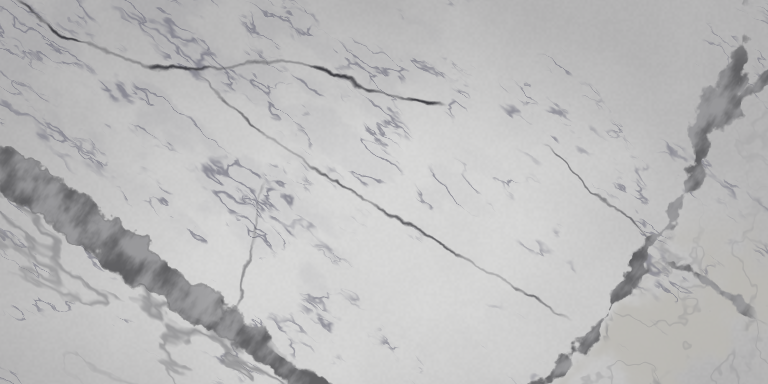
Give the GLSL for this texture, as a Shadertoy shader.

```glsl
// White marble slab with grey bands, brecciated corners, fine slanted streaks and dark cracks.

const vec3 PALE = vec3(0.842, 0.842, 0.840);
const vec3 SHADE = vec3(0.705, 0.703, 0.705);
const vec3 WARM = vec3(0.730, 0.722, 0.700);
const vec3 STREAK = vec3(0.48, 0.48, 0.53);
const vec3 BAND_DARK = vec3(0.36, 0.36, 0.37);
const vec3 BAND_LIGHT = vec3(0.59, 0.59, 0.60);
const vec3 CRACK = vec3(0.24, 0.24, 0.26);
const vec2 GRAIN_DIR = vec2(0.82, -0.57);   // streaks fall to the right
const vec2 GLOW_CENTRE = vec2(0.95, 0.35);
const float LEFT_BAND = 0.467;              // offset across the grain
const float SOFT = 0.005;                   // edge softness

float hash(vec2 p) {
    vec3 h = fract(vec3(p.xyx) * 0.1031);
    h += dot(h, h.yzx + 33.33);
    return fract((h.x + h.y) * h.z);
}

float noise(vec2 p) {
    vec2 i = floor(p), f = fract(p);
    f = f * f * (3.0 - 2.0 * f);
    return mix(mix(hash(i), hash(i + vec2(1, 0)), f.x),
               mix(hash(i + vec2(0, 1)), hash(i + vec2(1, 1)), f.x), f.y);
}

float fbm(vec2 p) {
    float sum = 0.0, amp = 0.533;
    for (int i = 0; i < 4; i++) {
        sum += amp * noise(p);
        p = p * 2.03 + 19.7;
        amp *= 0.5;
    }
    return sum;
}

float line(float d, float width) { return 1.0 - smoothstep(0.0, width, abs(d)); }

float fill(float d) { return smoothstep(-SOFT, SOFT, d); }

float span(float a, float b, float x) {
    return smoothstep(a, a + 0.05, x) * (1.0 - smoothstep(b - 0.05, b, x));
}

void mainImage(out vec4 fragColor, in vec2 fragCoord) {
    vec2 p = fragCoord / iResolution.y;
    p.x += 2.0 - iResolution.x / iResolution.y;
    vec2 q = vec2(dot(p, GRAIN_DIR), dot(p, vec2(-GRAIN_DIR.y, GRAIN_DIR.x)));
    float rough = fbm(p * 11.0 + 5.0) - 0.5;
    float jag = fbm(p * 26.0 + 60.0) - 0.5;

    // Distances across the two main bands
    float left = q.y - LEFT_BAND + 0.05 * rough;
    float right = p.x - (1.41 + 0.93 * p.y - 0.40 * p.y * p.y) + 0.09 * rough;

    // Pale ground, brightest near the middle
    float glow = length((p - GLOW_CENTRE) * vec2(0.8, 1.3));
    float cloud = fbm(p * 5.0 + 40.0) - 0.5;
    vec3 col = mix(PALE, SHADE, clamp(smoothstep(0.2, 1.0, glow) + 0.35 * cloud, 0.0, 1.0));
    col += 0.018 * (noise(p * 150.0) - 0.5);
    float corner = smoothstep(0.0, 0.06, right) * (1.0 - smoothstep(0.30, 0.48, p.y));
    col = mix(col, WARM, corner * smoothstep(0.38, 0.62, fbm(p * 7.0)) * 0.8);

    // Fine broken streaks, densest at the upper left
    float density = (1.0 - smoothstep(0.5, 1.75, p.x)) * smoothstep(0.05, 0.25, left);
    float streak = 0.0, haze = 0.0;
    for (int i = 0; i < 3; i++) {
        float k = float(i);
        vec2 s = q + 0.02 * vec2(rough, jag) + 0.05 * k * vec2(q.y, 0.0);
        float n = fbm(s * vec2(5.0, 17.0) * (1.0 + 0.5 * k) + 23.0 * k) - 0.5;
        float cut = 0.64 - 0.13 * density;
        float patches = smoothstep(cut, cut + 0.13, fbm(s * vec2(5.0, 10.0) + 71.0 + 31.0 * k));
        streak = max(streak, line(n, 0.05) * patches);
        haze = max(haze, patches);
    }
    col = mix(col, STREAK, 0.10 * haze * density + 0.68 * streak);

    // Webs of veins: stretched below the left band, rounder in the right corner
    float under = (1.0 - smoothstep(-0.02, 0.02, left)) * smoothstep(-0.42, -0.06, left);
    float leftNet = fbm(q * vec2(5.0, 13.0) + 0.6 * rough + 8.0) - 0.5;
    float leftWeb = line(leftNet, 0.025 + 0.055 * under) * under;
    float rightNet = fbm(p * vec2(6.0, 8.0) + 0.8 * rough + 90.0) - 0.5;
    float rightWeb = line(rightNet, 0.045) * smoothstep(0.36, 0.56, fbm(p * 6.0 + 14.0));
    float fineWeb = line(fbm(p * 9.0 + 120.0) - 0.5, 0.03) * 0.4;
    rightWeb = max(rightWeb, fineWeb) * max(corner, 0.22 * smoothstep(0.0, 0.1, right));
    col = mix(col, BAND_LIGHT * 0.94, 0.8 * max(leftWeb, rightWeb));

    // Solid grey bands with pale chips
    float taper = smoothstep(0.45, 0.80, p.x);
    float leftWidth = 0.046 - 0.020 * taper + 0.05 * jag;
    float chips = taper * smoothstep(0.02, 0.08, leftNet);
    float band = fill(leftWidth - abs(left)) * (1.0 - 0.85 * chips);
    float knot = exp(-pow((p.y - 0.72) / 0.10, 2.0));
    float rightWidth = 0.013 + 0.024 * knot - 0.012 * smoothstep(0.80, 0.95, p.y) + 0.055 * jag;
    band = max(band, fill(rightWidth - abs(right) * 0.8) * (1.0 - 0.5 * smoothstep(0.82, 0.92, p.y)));
    float reach = p.x - 1.82;
    float branch = p.y - 0.70 - 0.15 * reach - 2.2 * reach * reach + 0.05 * rough;
    band = max(band, fill(0.014 + 0.04 * jag - abs(branch)) * smoothstep(0.0, 0.03, reach));
    float spur = p.y - 0.31 + 0.52 * (p.x - 1.74) + 0.08 * rough;
    band = max(band, fill(0.009 + 0.04 * jag - abs(spur)) * span(1.72, 1.98, p.x));
    float ripple = 0.55 * fbm(q * vec2(32.0, 12.0)) + 0.45 * fbm(p * 17.0 + 33.0);
    vec3 stone = mix(BAND_DARK, BAND_LIGHT, smoothstep(0.30, 0.66, ripple));
    col = mix(col, stone, band * 0.95);
    float rim = line(abs(left) - leftWidth, 0.006) * (1.0 - taper);
    col = mix(col, BAND_DARK, 0.4 * rim);

    // Long thin cracks
    float wander = 0.035 * rough + 0.02 * jag;
    float bump = 0.05 * exp(-pow((p.x - 0.75) / 0.14, 2.0));
    float upper = p.y - 0.78 - 0.19 * exp(-4.0 * (p.x - 0.08)) - bump
                + 0.06 * smoothstep(0.8, 1.16, p.x) + wander;
    float run = p.x - 0.52;
    float lower = p.y - 0.80 + 0.57 * run + 0.08 * (1.0 - exp(-6.0 * run)) + wander;
    float upright = p.x - 0.62 - 0.22 * (p.y - 0.22) + wander;
    float side = p.y - 0.61 + 0.88 * (p.x - 1.43) + wander;
    float press = 0.35 + 0.65 * smoothstep(0.38, 0.62, fbm(p * 8.0 + 150.0));
    float crack = line(upper, 0.008) * span(0.03, 1.17, p.x);
    crack = max(crack, 0.75 * line(lower, 0.007) * span(0.50, 1.50, p.x));
    crack = max(crack, 0.45 * line(upright, 0.006) * span(0.18, 0.54, p.y));
    crack = max(crack, 0.55 * line(side, 0.006) * span(1.40, 1.72, p.x));
    col = mix(col, CRACK, crack * press);

    fragColor = vec4(col, 1.0);
}
```
